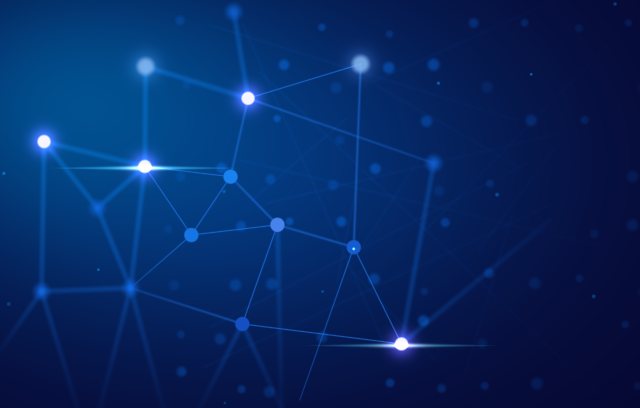
Give the GLSL for this background, as a WebGL 2 fragment shader.

```glsl
#version 300 es
precision highp float;
// A glowing network on a deep blue field: sharp and defocused nodes joined by
// thin links, over a faint scattered web. Distances to discs and segments give
// every shape; lengths are in canvas heights, with a 1.57 wide frame.
uniform vec2 u_resolution;
out vec4 fragColor;

// 0-2 white, 3-7 sharp blue, 8 white, 9-10 pale, 11-15 soft blue, 16+ link ends
const vec2 nodes[24] = vec2[24](
  vec2(.355, .592), vec2(.608, .759), vec2(.984, .157), vec2(.565, .567),
  vec2(.469, .424), vec2(.680, .449), vec2(.867, .394), vec2(.594, .206),
  vec2(.108, .653), vec2(.357, .837), vec2(.884, .843), vec2(.320, .294),
  vec2(.102, .286), vec2(.239, .490), vec2(1.063, .600), vec2(.573, .971),
  vec2(.735, .02), vec2(.49, .0), vec2(.245, .0), vec2(.40, .0),
  vec2(.0, .14), vec2(1.347, .459), vec2(.69, .0), vec2(.19, .0));

// The first ten are hairlines, the others a little wider
const ivec2 sharpLinks[16] = ivec2[16](
  ivec2(0, 3), ivec2(0, 4), ivec2(3, 4), ivec2(4, 5), ivec2(4, 11), ivec2(5, 7),
  ivec2(6, 2), ivec2(6, 16), ivec2(7, 2), ivec2(1, 10), ivec2(3, 5), ivec2(3, 1),
  ivec2(1, 14), ivec2(5, 6), ivec2(6, 10), ivec2(7, 11));

const ivec2 softLinks[19] = ivec2[19](
  ivec2(8, 0), ivec2(8, 12), ivec2(8, 13), ivec2(0, 13), ivec2(0, 11), ivec2(0, 9),
  ivec2(1, 15), ivec2(1, 9), ivec2(11, 12), ivec2(13, 11), ivec2(7, 17), ivec2(7, 22),
  ivec2(11, 18), ivec2(11, 19), ivec2(12, 20), ivec2(12, 23), ivec2(14, 2),
  ivec2(2, 21), ivec2(5, 22));

vec2 hash2(vec2 p) {
  vec3 q = fract(p.xyx * vec3(.1031, .1030, .0973));
  q += dot(q, q.yzx + 33.33);
  return fract((q.xx + q.yz) * q.zy);
}

// Distance to a segment in x, position along it in y
vec2 segment(vec2 p, vec2 a, vec2 b) {
  vec2 ab = b - a;
  float t = clamp(dot(p - a, ab) / dot(ab, ab), 0., 1.);
  return vec2(length(p - a - ab * t), t);
}

float glow(vec2 p, vec2 size) {
  p /= size;
  return exp(-dot(p, p));
}

float disc(float d, float radius, float blur) {
  return 1. - smoothstep(radius - blur, radius + blur, d);
}

vec3 background(vec2 p) {
  vec3 col = mix(vec3(.025, .025, .19), vec3(.015, .21, .49),
                 glow(p - vec2(.55, .6), vec2(.75, .5)));
  return mix(col, vec3(0., .34, .59), .85 * glow(p - vec2(.2, .74), vec2(.42, .3)));
}

// One jittered dot per grid cell, kept with the given chance
float scatter(vec2 p, float cell, float radius, float chance) {
  vec2 id = floor(p / cell);
  vec2 r = hash2(id + 7.);
  vec2 kind = hash2(id + 51.);
  vec2 center = (id + .25 + .5 * r) * cell;
  float size = radius * mix(.75, 1.25, kind.y);
  return step(kind.x, chance) * disc(length(p - center), size * .75, size * .4)
       * mix(.35, 1., r.y);
}

void main() {
  vec2 p = gl_FragCoord.xy / u_resolution.y;
  float px = 1. / u_resolution.y;
  vec3 col = background(p);

  // Faint distant web and scattered dots, fading to the right
  float field = smoothstep(.3, .55, p.x) * mix(1., .35, smoothstep(.8, 1.5, p.x));
  for (int i = 0; i < 16; i++) {
    vec2 a = hash2(vec2(i, 3)) * vec2(.8, 1.) + vec2(.4, 0.);
    vec2 b = hash2(vec2(i, 17)) * vec2(.8, 1.) + vec2(.7, 0.);
    col += vec3(.01, .12, .25) * .12 * field * disc(segment(p, a, b).x, .003, .003);
  }
  col = mix(col, vec3(.03, .39, .84), .6 * field * scatter(p, .125, .015, .75));
  col = mix(col, vec3(.05, .55, .95), .7 * scatter(p + .06, .24, .005, .4));

  // Links: defocused beams first, then sharp lines
  for (int i = 0; i < 19; i++) {
    vec2 s = segment(p, nodes[softLinks[i].x], nodes[softLinks[i].y]);
    float fade = softLinks[i].y > 15 ? 1. - .8 * s.y : 1.;
    col += vec3(.02, .15, .27) * .55 * fade * (1. - smoothstep(0., .012, s.x));
  }
  for (int i = 0; i < 16; i++) {
    vec2 s = segment(p, nodes[sharpLinks[i].x], nodes[sharpLinks[i].y]);
    float wide = i < 10 ? 0. : 1.;
    float fade = sharpLinks[i].y > 10 ? 1. - .5 * s.y : 1.;
    float line = disc(s.x, mix(.0011, .0025, wide), px + .001 * wide);
    col = mix(col, vec3(.12, .47, .94), line * fade * mix(.8, .5, wide));
  }

  // Nodes
  for (int i = 0; i < 16; i++) {
    float d = length(p - nodes[i]);
    if (i < 3 || i == 8) {
      col += vec3(.32, .25, .65) * exp(-d * d / .0009);
      col = mix(col, vec3(.97, .96, 1.), disc(d, .016, .003));
    } else if (i < 8) {
      vec3 blue = mix(vec3(.09, .51, .94), vec3(.08, .31, .77), float(i - 3) / 4.);
      if (i == 5) blue = vec3(.28, .51, .93);
      col = mix(col, blue, disc(d, .0175, px));
    } else if (i < 11) {
      col += vec3(.12, .17, .25) * exp(-d * d / .0012);
      col = mix(col, vec3(.52, .71, .93), .85 * disc(d, .02, .009));
    } else {
      col = mix(col, vec3(.06, .38, .84), .75 * disc(d, .016, .013));
    }
  }
  col += vec3(.5, .7, .8) * disc(length(p - nodes[6] + vec2(0., .004)), .003, px);

  // Horizontal lens streaks through two bright nodes
  for (int i = 0; i < 3; i += 2) {
    vec2 q = p - nodes[i] + vec2(0., .004);
    float taper = max(0., 1. - abs(q.x) / .24);
    col += vec3(.2, .5, .48) * taper * glow(vec2(0., q.y), vec2(1., .001 + .004 * taper));
    col += vec3(.6, .35, .3) * glow(q, vec2(.05, .005));
  }
  fragColor = vec4(clamp(col, 0., 1.), 1.);
}
```
